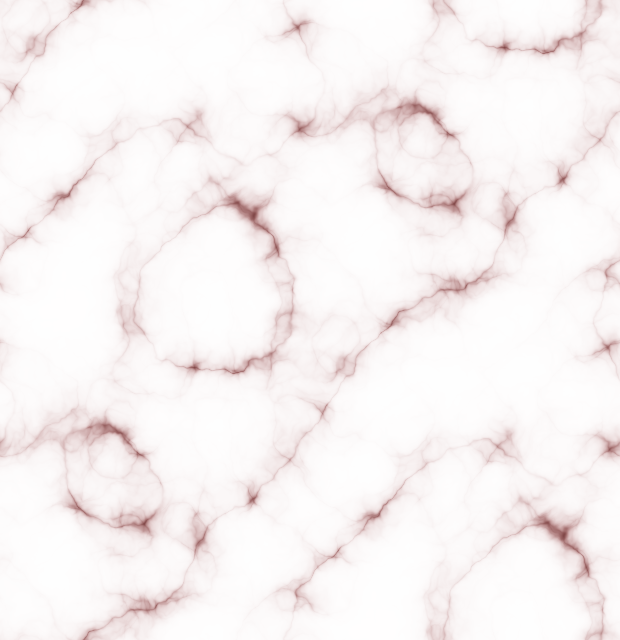
Write a WebGL 2 fragment shader that draws this texture.

```glsl
#version 300 es
precision highp float;
// White marble with thin, jagged wine-red veins and soft halos, tiling on a half-drop repeat.

uniform vec2 u_resolution;
out vec4 outColor;

// Random unit gradient; cells repeat after half a tile across and half a tile up.
vec2 gradient(vec2 cell, float cells, float seed) {
    cell = mod(cell, cells);
    if (cell.x >= 0.5 * cells) cell = mod(cell - 0.5 * cells, cells);
    uint h = uint(cell.x) * 1597334677u ^ uint(cell.y) * 3812015801u ^ uint(seed) * 2798796415u;
    h = (h ^ (h >> 16)) * 2146121005u;
    h = (h ^ (h >> 15)) * 2221713035u;
    h ^= h >> 16;
    float angle = 6.2831853 * float(h & 65535u) / 65536.0;
    return vec2(cos(angle), sin(angle));
}

// Wrapping gradient noise with an even number of cells per tile.
float noise(vec2 uv, float cells, float seed) {
    vec2 p = uv * cells + vec2(0.37, 0.61) * seed;
    vec2 i = floor(p), f = p - i;
    vec2 w = f * f * f * (f * (f * 6.0 - 15.0) + 10.0);
    vec2 e = vec2(1.0, 0.0);
    float bottom = mix(dot(gradient(i, cells, seed), f),
                       dot(gradient(i + e, cells, seed), f - e), w.x);
    float top = mix(dot(gradient(i + e.yx, cells, seed), f - e.yx),
                    dot(gradient(i + e.xx, cells, seed), f - e.xx), w.x);
    return mix(bottom, top, w.y);
}

// Small displacements at several scales, which make the veins jagged.
vec2 roughen(vec2 uv) {
    vec2 offset = vec2(0.0);
    float cells = 16.0;
    for (int k = 0; k < 4; k++) {
        float seed = 20.0 + 2.0 * float(k);
        offset += vec2(noise(uv, cells, seed), noise(uv, cells, seed + 1.0)) * 0.25 / cells;
        cells *= 2.0;
    }
    return uv + offset;
}

// Pigment density: soft halos where the creases of several octaves meet,
// with a fine line along each crease.
float veinDensity(vec2 uv) {
    float turbulence = 0.0, line = 0.0;
    float cells = 4.0, weight = 1.0;
    for (int k = 0; k < 6; k++) {
        // The added length rounds each crease to about a pixel.
        float crease = length(vec2(noise(uv, cells, float(k + 3)), 0.0006 * cells));
        turbulence += weight * crease / 0.228;
        line += weight * exp(-crease / (0.0016 * cells));
        cells *= 2.0;
        weight *= 0.45;
    }
    float halo = 0.047 / (pow(turbulence, 2.4) + 0.08);
    float density = halo * (1.0 + 2.0 * line);
    return density / (1.0 + 0.25 * density);
}

void main() {
    vec2 uv = gl_FragCoord.xy / u_resolution;
    float density = veinDensity(roughen(uv));

    // Pigment absorbs green and blue more than red.
    outColor = vec4(exp(-density * vec3(0.54, 1.0, 1.0)), 1.0);
}
```
